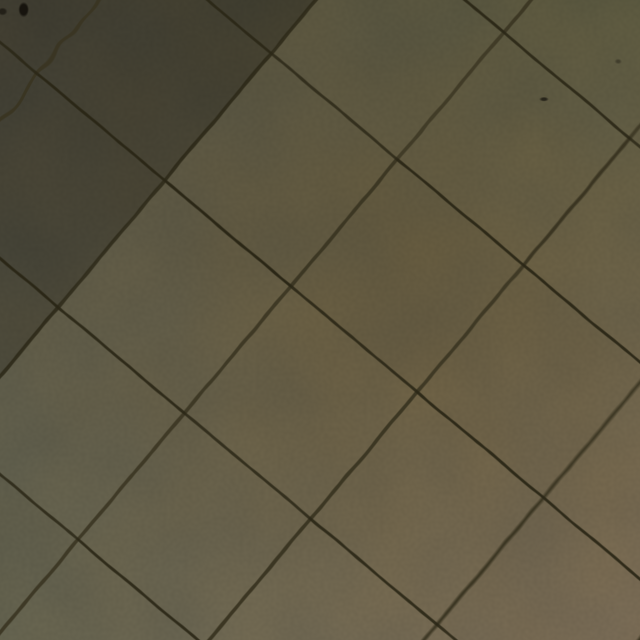
This pattern is drawn by a WebGL 1 fragment shader. Its source:

```glsl
precision highp float;
// Worn beige floor tiles laid on the diagonal, with one corner in shade.
// A skewed lattice gives tile coordinates; joints are distances to its lines,
// roughened by gradient noise and laid over a smooth four-corner light.

uniform vec2 u_resolution;

const vec2 LATTICE_ORIGIN = vec2(0.4545, 0.5530);
const vec2 STEP_DOWN = vec2(0.1973, -0.1654);  // one tile down to the right
const vec2 STEP_UP = vec2(0.1663, 0.1982);     // one tile up to the right
const vec3 SHARP_GROUT = vec3(0.165, 0.150, 0.085);
const vec3 SOFT_GROUT = vec3(0.225, 0.205, 0.130);
const vec3 DIRT = vec3(0.09, 0.08, 0.055);

float cross2(vec2 a, vec2 b) {
  return a.x * b.y - a.y * b.x;
}

float hash(vec2 p) {
  vec3 q = fract(vec3(p.xyx) * 0.1031);
  q += dot(q, q.yzx + 33.33);
  return fract((q.x + q.y) * q.z);
}

vec2 gradient(vec2 cell) {
  float angle = 6.2832 * hash(cell);
  return vec2(cos(angle), sin(angle));
}

float gradientNoise(vec2 p) {
  vec2 i = floor(p), f = fract(p);
  vec2 w = f * f * f * (f * (f * 6.0 - 15.0) + 10.0);
  vec2 e = vec2(1.0, 0.0);
  float low = mix(dot(gradient(i), f), dot(gradient(i + e), f - e), w.x);
  float high = mix(dot(gradient(i + e.yx), f - e.yx),
                   dot(gradient(i + 1.0), f - 1.0), w.x);
  return mix(low, high, w.y);
}

float fractalNoise(vec2 p) {
  float sum = 0.0, amplitude = 0.5;
  for (int i = 0; i < 4; i++) {
    sum += amplitude * gradientNoise(p);
    p = p * 2.03 + 17.0;
    amplitude *= 0.5;
  }
  return sum;
}

// Position in tiles: x counts along STEP_DOWN, y along STEP_UP.
vec2 toLattice(vec2 p) {
  vec2 d = p - LATTICE_ORIGIN;
  return vec2(cross2(d, STEP_UP), cross2(STEP_DOWN, d)) / cross2(STEP_DOWN, STEP_UP);
}

// Coverage of the nearest joint; spacing converts tiles to canvas units.
float joint(float coord, float spacing, float halfWidth, float softness) {
  float d = abs(fract(coord + 0.5) - 0.5) * spacing;
  return 1.0 - smoothstep(halfWidth - softness, halfWidth + softness, d);
}

float speck(vec2 p, vec2 centre, vec2 radius, float softness) {
  float d = (length((p - centre) / radius) - 1.0) * min(radius.x, radius.y);
  return 1.0 - smoothstep(-softness, softness, d);
}

// Light on the tiles: four corner tints and a warm patch in the middle.
vec3 litClay(vec2 p) {
  vec3 bottom = mix(vec3(0.385, 0.380, 0.305), vec3(0.475, 0.420, 0.335), p.x);
  vec3 top = mix(vec3(0.325, 0.312, 0.252), vec3(0.345, 0.338, 0.245), p.x);
  float warmth = exp(-6.0 * dot(p - vec2(0.62, 0.5), p - vec2(0.62, 0.5)));
  return mix(bottom, top, p.y) + warmth * vec3(0.008, -0.010, -0.032);
}

void main() {
  vec2 p = gl_FragCoord.xy / u_resolution.y;
  float pixel = 1.0 / u_resolution.y;
  vec2 tile = toLattice(p);
  vec2 id = floor(tile);

  // Tile faces: small tone shifts, cloudy stains and fine grain.
  vec3 color = litClay(p);
  color *= 1.0 + 0.035 * (hash(id + 41.0) - 0.5);
  color *= 1.0 + 0.06 * fractalNoise(p * 7.0);
  color += vec3(0.020, 0.012, 0.0) * gradientNoise(p * 9.0 + 5.0);
  color *= 1.0 + 0.035 * gradientNoise(p * 150.0);

  // Shade beyond one joint, deepest toward the top.
  float shade = 1.0 - smoothstep(-1.012, -0.994, tile.x);
  color *= 1.0 - shade * mix(0.19, 0.24, smoothstep(0.45, 1.0, p.y));

  // Joints: thin dark ones run down, softer ones run up; the far one is crooked.
  float crooked = 1.0 - smoothstep(-1.7, -1.5, tile.x);
  float wander = gradientNoise(p * 22.0) * mix(0.006, 0.045, crooked);
  float wear = 0.0005 * gradientNoise(p * 60.0);
  float blur = 0.0012 + 0.0022 * smoothstep(0.5, 1.1, p.x - 0.5 * p.y + 0.2);
  vec2 spacing = abs(cross2(STEP_DOWN, STEP_UP)) / vec2(length(STEP_UP), length(STEP_DOWN));
  float soft = joint(tile.x + wander, spacing.x, 0.0028 + wear, max(blur, pixel));
  float sharp = joint(tile.y + 0.006 * gradientNoise(p * 15.0), spacing.y,
                      0.0022 + wear, max(0.0013, pixel));
  float atShade = 1.0 - smoothstep(0.1, 0.3, abs(tile.x + 1.0));
  float softFill = 0.78 + 0.2 * hash(vec2(floor(tile.x + 0.5), id.y) + 7.0);
  float sharpFill = 0.8 + 0.2 * hash(vec2(id.x, floor(tile.y + 0.5)) + 19.0);
  color = mix(color, mix(SOFT_GROUT, SHARP_GROUT, atShade), soft * softFill);
  color = mix(color, SHARP_GROUT, sharp * sharpFill);

  // Stray dirt on the floor and debris in the far corner.
  float dirt = 0.75 * speck(p, vec2(0.850, 0.845), vec2(0.0055, 0.0028), 0.0015);
  dirt = max(dirt, 0.4 * speck(p, vec2(0.966, 0.904), vec2(0.004, 0.003), 0.002));
  dirt = max(dirt, speck(p, vec2(0.037, 0.985), vec2(0.007, 0.010), 0.002));
  dirt = max(dirt, 0.7 * speck(p, vec2(0.004, 0.982), vec2(0.006, 0.005), 0.002));
  color = mix(color, DIRT, dirt);

  gl_FragColor = vec4(color, 1.0);
}
```
